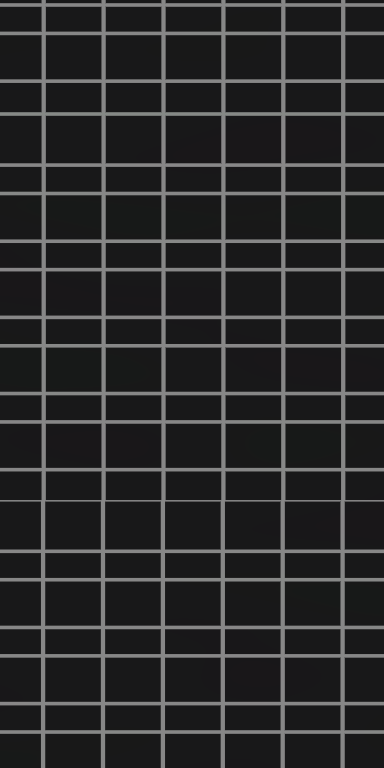
Reproduce this pattern procedurally as a WebGL 1 fragment shader.

```glsl
precision highp float;
// Grey grid on near-black: even columns, paired rows, and two seams where the rows slip.

uniform vec2 u_resolution;

// Lengths are fractions of the canvas width; heights are measured down from the top.
#define GROUND vec3(0.094, 0.094, 0.097)
#define LINE vec3(0.53, 0.53, 0.53)
#define COLUMN_STEP 0.156
#define COLUMN_START 0.1138
#define COLUMN_WIDTH 0.0112
#define ROW_STEP 0.1983
#define PAIR_GAP 0.074
#define ROW_WIDTH 0.0094
#define SEAM_HIGH 0.2969
#define SEAM_LOW 1.3042
#define SEAM_THIN_WIDTH 0.004
#define TINT 0.012

// Share of a pixel covered by a line of the given width at distance d.
float coverage(float d, float width, float pixel) {
  float near = max(d - 0.5 * pixel, -0.5 * width);
  float far = min(d + 0.5 * pixel, 0.5 * width);
  return clamp((far - near) / pixel, 0.0, 1.0);
}

// Distance to the nearest of evenly spaced lines, one of them at start.
float repeatDistance(float x, float start, float period) {
  return abs(fract((x - start) / period + 0.5) - 0.5) * period;
}

vec2 hashGradient(vec2 cell) {
  float angle = 6.2832 * fract(sin(dot(cell, vec2(127.1, 311.7))) * 4375.85);
  return vec2(cos(angle), sin(angle));
}

float gradientNoise(vec2 p) {
  vec2 i = floor(p);
  vec2 f = fract(p);
  vec2 u = f * f * f * (f * (f * 6.0 - 15.0) + 10.0);
  float a = dot(hashGradient(i), f);
  float b = dot(hashGradient(i + vec2(1.0, 0.0)), f - vec2(1.0, 0.0));
  float c = dot(hashGradient(i + vec2(0.0, 1.0)), f - vec2(0.0, 1.0));
  float d = dot(hashGradient(i + vec2(1.0, 1.0)), f - vec2(1.0, 1.0));
  return mix(mix(a, b, u.x), mix(c, d, u.x), u.y);
}

void main() {
  float pixel = 1.0 / u_resolution.x;
  vec2 p = vec2(gl_FragCoord.x, u_resolution.y - gl_FragCoord.y) * pixel;

  // Each band between seams has its own row phase; the lowest also slips sideways.
  float belowLow = step(SEAM_LOW, p.y);
  float rowStart = mix(0.0130, 0.4299, step(SEAM_HIGH, p.y));
  rowStart = mix(rowStart, 1.4357, belowLow);
  float columnStart = COLUMN_START - 0.0016 * belowLow;

  // Columns
  float columnDistance = repeatDistance(p.x, columnStart, COLUMN_STEP);
  float columns = coverage(columnDistance, COLUMN_WIDTH, pixel);

  // Paired rows, left out beside the seams
  float rowDistance = min(repeatDistance(p.y, rowStart, ROW_STEP),
                          repeatDistance(p.y, rowStart + PAIR_GAP, ROW_STEP));
  float highDistance = abs(p.y - SEAM_HIGH);
  float lowDistance = abs(p.y - SEAM_LOW);
  float rows = coverage(rowDistance, ROW_WIDTH, pixel);
  rows *= step(0.022, min(highDistance, lowDistance));

  // One full seam line and one thin one
  float highSeam = coverage(highDistance, ROW_WIDTH, pixel);
  float lowSeam = coverage(lowDistance, SEAM_THIN_WIDTH, pixel);

  float ink = max(max(columns, rows), max(highSeam, lowSeam));
  vec3 color = mix(GROUND, LINE, ink);

  // Faint drift between green and violet, greener along the upper seam
  float drift = gradientNoise(p * vec2(1.5, 5.0) + 3.7) + highSeam;
  color += TINT * drift * vec3(-0.5, 0.6, -0.4);

  gl_FragColor = vec4(color, 1.0);
}
```
